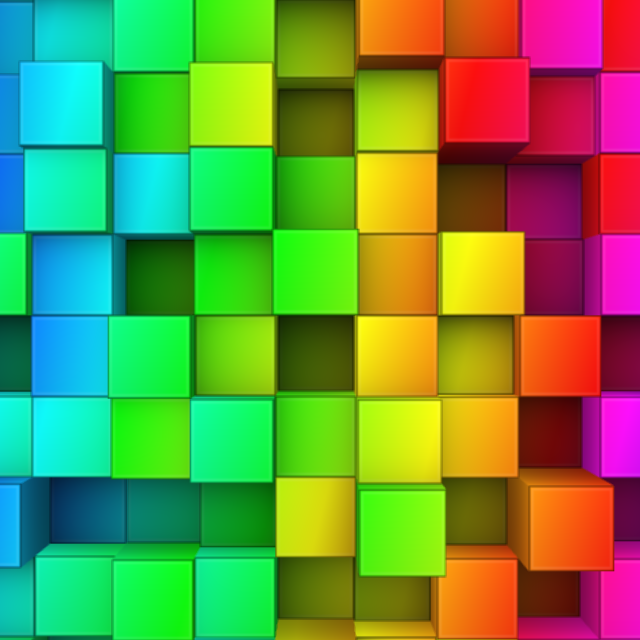
Give the GLSL for this background, as a three.js fragment shader.

```glsl
// Wall of glossy rainbow cubes pushed in and out, seen in perspective from the front.
#define CELL 0.1268        // cube pitch, about 7.9 across and down
#define ORIGIN vec2(0.0495, 0.0)
#define CAMERA 1.5         // eye distance from the wall
#define TOP 0.13           // depth where rays start, above every cube
#define SINK 0.11          // deepest recess
#define RISE 0.10          // tallest cube
#define HUE_JITTER 0.22
#define HUE_SLOPE 0.065    // hue change across one face
#define SEAM 0.022         // dark joint, in cells
#define SOFT 0.0013        // sample spacing for smooth edges

varying vec2 vUv;

float hash(vec2 p) {
  vec3 q = fract(vec3(p.xyx) * 0.1031 + 0.37);
  q += dot(q, q.yzx + 33.33);
  return fract((q.x + q.y) * q.z);
}

vec3 hueColor(float h) {
  vec3 k = abs(fract(h + vec3(0.0, 2.0, 1.0) / 3.0) * 6.0 - 3.0) - 1.0;
  return mix(vec3(1.0), clamp(k, 0.0, 1.0), 0.94);
}

// Most cubes lie near the wall plane; some sink and a few stand out.
float height(vec2 cell) {
  float n = hash(cell + 17.0);
  float level = 0.02 * (hash(cell + 71.0) - 0.5);
  return level - SINK * (1.0 - smoothstep(0.05, 0.45, n))
               + RISE * smoothstep(0.72, 1.0, n);
}

// Cyan and blue at the left, through green and yellow, to magenta at the right.
vec3 cubeColor(vec2 cell, vec2 f) {
  float c = cell.x;
  float hue = 0.46 - 0.06 * c - 0.0033 * c * c;
  hue += HUE_JITTER * (hash(cell + 43.0) - 0.5);
  return hueColor(hue - HUE_SLOPE * (f.x - 0.5 - 0.25 * (f.y - 0.5)));
}

// Light left at a distance from a neighbour that stands higher.
float occlusion(float h, vec2 neighbour, float dist, float strength) {
  float reach = max(height(neighbour) - h, 0.0) / CELL;
  return 1.0 - strength * min(reach * 1.6, 1.0) * exp(-dist / (0.08 + 0.35 * reach));
}

vec3 shadeFront(vec2 cell, vec2 f, float h) {
  vec3 col = cubeColor(cell, f);
  float light = 1.0 - 0.33 * clamp(-h / SINK, 0.0, 1.0);
  light *= occlusion(h, cell + vec2(0.0, 1.0), 1.0 - f.y, 0.65);
  light *= occlusion(h, cell - vec2(0.0, 1.0), f.y, 0.22);
  light *= occlusion(h, cell - vec2(1.0, 0.0), f.x, 0.40);
  light *= occlusion(h, cell + vec2(1.0, 0.0), 1.0 - f.x, 0.30);
  light *= 0.94 + 0.06 * f.y;

  // Dark joint and a thin pale bevel inside it
  vec2 e = min(f, 1.0 - f);
  float edge = min(e.x, e.y);
  float bevel = smoothstep(SEAM, SEAM * 1.6, edge) * (1.0 - smoothstep(SEAM * 1.6, SEAM * 3.0, edge));
  col = mix(col, vec3(1.0), 0.13 * bevel);
  return col * light * mix(0.35, 1.0, smoothstep(0.0, SEAM, edge));
}

// Walls that face up catch the light; undersides stay dark.
vec3 shadeSide(vec2 cell, vec2 f, vec2 normal, float below) {
  float light = 0.66 + 0.24 * normal.y - 0.10 * normal.x;
  float fade = mix(0.45, 1.0, exp(-below * 9.0));
  float rim = smoothstep(0.0, 0.006, below);
  return cubeColor(cell, clamp(f, 0.0, 1.0)) * light * fade * mix(0.6, 1.0, rim);
}

// Walk a perspective ray through the grid of columns.
vec3 wall(vec2 uv) {
  vec2 ray = uv - 0.5;
  vec2 start = (0.5 + ray * (1.0 - TOP / CAMERA) - ORIGIN) / CELL;
  vec2 v = ray / (CAMERA * CELL);
  vec2 dir = vec2(v.x < 0.0 ? -1.0 : 1.0, v.y < 0.0 ? -1.0 : 1.0);
  v = dir * max(abs(v), vec2(0.00001));
  vec2 cell = floor(start);
  vec2 normal = vec2(0.0);
  float depth = 0.0;
  vec3 col = vec3(0.0);
  for (int i = 0; i < 5; i++) {
    float h = height(cell);
    float front = TOP - h;
    if (depth > front) {
      col = shadeSide(cell, start + v * depth - cell, normal, depth - front);
      break;
    }
    vec2 cross = (cell + max(dir, 0.0) - start) / v;
    float leave = min(cross.x, cross.y);
    if (front <= leave) {
      col = shadeFront(cell, start + v * front - cell, h);
      break;
    }
    vec2 axis = cross.x < cross.y ? vec2(1.0, 0.0) : vec2(0.0, 1.0);
    cell += axis * dir;
    normal = -axis * dir;
    depth = leave;
  }
  return col;
}

void main() {
  // Average of nine samples
  vec3 sum = vec3(0.0);
  for (int j = -1; j <= 1; j++)
    for (int i = -1; i <= 1; i++)
      sum += wall(vUv + SOFT * vec2(float(i), float(j)));
  gl_FragColor = vec4(sum / 9.0, 1.0);
}
```
